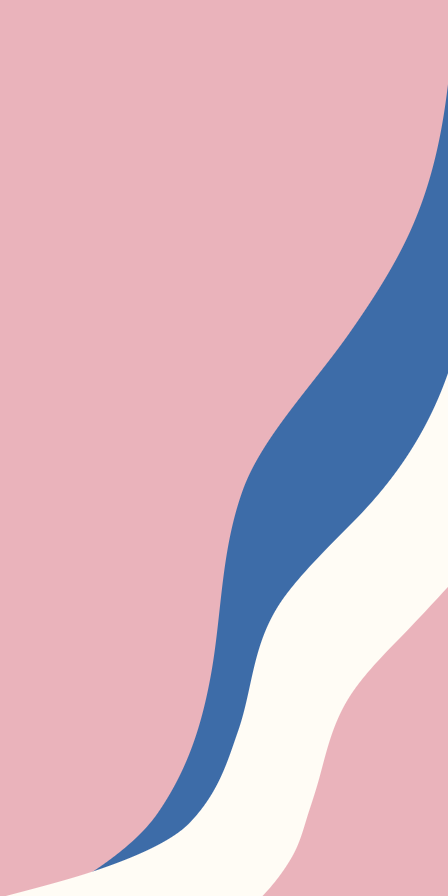
A WebGL 2 fragment shader for this background:

```glsl
#version 300 es
precision highp float;

#define PINK vec3(0.917, 0.702, 0.733)
#define BLUE vec3(0.240, 0.422, 0.658)
#define CREAM vec3(1.000, 0.988, 0.961)
#define EDGE_SOFTNESS 1.0
#define KNOTS 7

uniform vec2 u_resolution;
out vec4 fragColor;

// Cubic Hermite span; each knot holds height, x position and slope dx/dy
float hermite(float y, vec3 a, vec3 b) {
  float h = b.x - a.x;
  float t = (y - a.x) / h;
  float s = 1.0 - t;
  return s * s * ((1.0 + 2.0 * t) * a.y + t * h * a.z)
       + t * t * ((1.0 + 2.0 * s) * b.y - s * h * b.z);
}

// Smooth curve x(y) through the knots, straight beyond both ends
float curveX(float y, vec3 k[KNOTS]) {
  vec3 first = k[0];
  vec3 last = k[KNOTS - 1];
  if (y <= first.x) return first.y + first.z * (y - first.x);
  if (y >= last.x) return last.y + last.z * (y - last.x);
  float x = first.y;
  for (int i = 0; i < KNOTS - 1; i++) {
    if (y >= k[i].x) x = hermite(y, k[i], k[i + 1]);
  }
  return x;
}

// Antialiased coverage of the area to the right of a curve
float rightOf(vec2 p, vec3 k[KNOTS]) {
  float d = p.x - curveX(p.y, k);
  float pixel = length(vec2(dFdx(d), dFdy(d)));
  return clamp(0.5 + d / (pixel * EDGE_SOFTNESS), 0.0, 1.0);
}

void main() {
  // Canvas units: width 1, height 2
  vec2 p = gl_FragCoord.xy / u_resolution * vec2(1.0, 2.0);

  vec3 blueEdge[KNOTS] = vec3[KNOTS](
    vec3(0.055, 0.208, 1.50), vec3(0.185, 0.352, 0.69),
    vec3(0.484, 0.469, 0.19), vec3(0.906, 0.542, 0.36),
    vec3(1.258, 0.781, 0.70), vec3(1.453, 0.901, 0.50),
    vec3(1.812, 1.000, 0.12));
  vec3 creamEdge[KNOTS] = vec3[KNOTS](
    vec3(0.000, 0.013, 3.80), vec3(0.055, 0.208, 3.00),
    vec3(0.164, 0.424, 0.95), vec3(0.367, 0.531, 0.35),
    vec3(0.672, 0.638, 0.75), vec3(0.841, 0.794, 0.98),
    vec3(1.167, 1.000, 0.35));
  vec3 cornerEdge[KNOTS] = vec3[KNOTS](
    vec3(0.000, 0.586, 0.95), vec3(0.086, 0.651, 0.58),
    vec3(0.190, 0.690, 0.33), vec3(0.268, 0.714, 0.27),
    vec3(0.438, 0.776, 0.60), vec3(0.568, 0.885, 0.98),
    vec3(0.690, 1.000, 0.92));

  // Overlapping layers from left to right
  vec3 color = PINK;
  color = mix(color, BLUE, rightOf(p, blueEdge));
  color = mix(color, CREAM, rightOf(p, creamEdge));
  color = mix(color, PINK, rightOf(p, cornerEdge));
  fragColor = vec4(color, 1.0);
}
```
